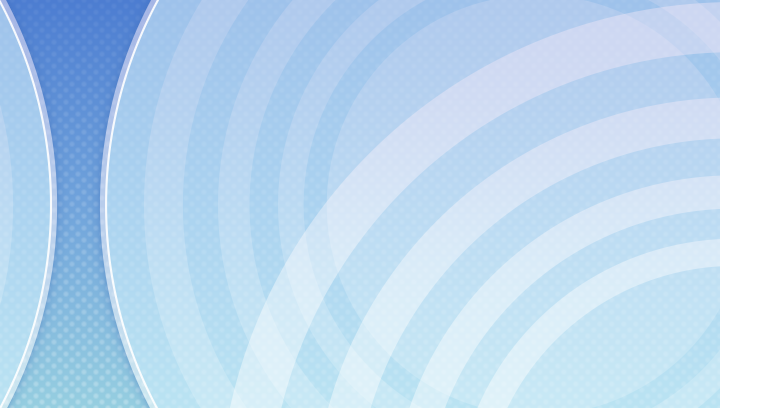
Give the GLSL for this background, as a WebGL 2 fragment shader.

```glsl
#version 300 es
precision highp float;
// Pale blue discs with overlapping translucent rings, fine dots and a white right margin.

uniform vec2 u_resolution;
out vec4 fragColor;

// Layout, in canvas heights
const vec2 RIGHT_CENTER = vec2(1.316, 0.4975);
const vec2 LEFT_CENTER = vec2(-0.931, 0.4975);
const vec2 ARC_CENTER = vec2(1.801, -0.272);
const float DISC_RADIUS = 1.071;
const float GAP_MIDDLE = 0.192;
const float MARGIN_START = 0.9375;   // fraction of canvas width

// Ring families shrink geometrically towards their centers
const float RING_RADIUS = 0.963;
const float RING_RATIO = 0.901;
const int RING_EDGES = 7;
const float ARC_RADIUS = 1.267;
const float ARC_RATIO = 0.903;
const int ARC_EDGES = 8;

const float RIM_WIDTH = 0.015;
const float LINE_HALF_WIDTH = 0.0026;
const float SHADOW_WIDTH = 0.010;
const float DOT_CELL = 0.0294;
const float DOT_RADIUS = 0.0058;

const float RING_OPACITY = 0.20;
const float ARC_OPACITY = 0.42;
const float RIM_OPACITY = 0.52;

// Colours
const vec3 GAP_TOP = vec3(0.30, 0.49, 0.82);
const vec3 GAP_MID = vec3(0.44, 0.64, 0.86);
const vec3 GAP_LOW = vec3(0.59, 0.81, 0.88);
const vec3 DISC_TOP = vec3(0.62, 0.76, 0.92);
const vec3 DISC_MID = vec3(0.67, 0.825, 0.94);
const vec3 DISC_LOW = vec3(0.73, 0.89, 0.95);
const vec3 TINT_TOP = vec3(0.96, 0.91, 0.97);
const vec3 SHADOW = vec3(0.22, 0.40, 0.70);
const vec3 WHITE = vec3(1.0);

// Smooth coverage of the inside of a signed distance
float cover(float dist, float pixel) {
    return clamp(0.5 - dist / pixel, 0.0, 1.0);
}

vec3 verticalGradient(vec3 low, vec3 mid, vec3 top, float y) {
    return y < 0.5 ? mix(low, mid, y * 2.0) : mix(mid, top, y * 2.0 - 1.0);
}

// Alternate filled and empty bands, moving inwards
float rings(float dist, float radius, float ratio, int edges, float pixel) {
    float sum = 0.0;
    float fill = 1.0;
    for (int i = 0; i < edges; i++) {
        sum += fill * cover(dist - radius, pixel);
        fill = -fill;
        radius *= ratio;
    }
    return sum;
}

// Staggered lattice: two dots per square cell
float dots(vec2 p, float pixel) {
    vec2 cell = p / DOT_CELL;
    float a = length(fract(cell) - 0.5);
    float b = length(fract(cell + 0.5) - 0.5);
    float dist = min(a, b) * DOT_CELL - DOT_RADIUS;
    return cover(dist, max(pixel, DOT_RADIUS * 0.9));
}

void main() {
    float pixel = 1.0 / u_resolution.y;
    vec2 p = gl_FragCoord.xy * pixel;

    vec2 center = p.x < GAP_MIDDLE ? LEFT_CENTER : RIGHT_CENTER;
    float radial = distance(p, center);
    float edge = radial - DISC_RADIUS;
    float inner = edge + RIM_WIDTH;
    float dotMask = dots(p, pixel);
    vec3 tint = mix(WHITE, TINT_TOP, smoothstep(0.2, 0.9, p.y));

    // Deep gap between the discs, shaded along their edges
    vec3 gap = verticalGradient(GAP_LOW, GAP_MID, GAP_TOP, p.y);
    gap = mix(gap, WHITE, dotMask * mix(0.26, 0.05, p.y));
    vec3 color = mix(gap, SHADOW, 0.28 * exp(-max(edge, 0.0) / SHADOW_WIDTH));

    // Translucent rim
    vec3 rim = mix(gap, mix(WHITE, TINT_TOP, p.y), RIM_OPACITY);
    color = mix(color, rim, cover(edge, pixel));

    // Disc face with concentric rings and sweeping arcs
    vec3 face = verticalGradient(DISC_LOW, DISC_MID, DISC_TOP, p.y);
    float ringMask = rings(radial, RING_RADIUS, RING_RATIO, RING_EDGES, pixel);
    float arcMask = rings(distance(p, ARC_CENTER), ARC_RADIUS, ARC_RATIO, ARC_EDGES, pixel);
    face = mix(face, tint, ringMask * RING_OPACITY);
    face = mix(face, tint, arcMask * ARC_OPACITY);
    face = mix(face, WHITE, dotMask * mix(0.14, 0.05, p.y));
    color = mix(color, face, cover(inner, pixel));

    // Bright outline inside the rim
    color = mix(color, WHITE, 0.9 * cover(abs(inner) - LINE_HALF_WIDTH, pixel));

    // Plain margin
    float margin = MARGIN_START * u_resolution.x * pixel;
    color = mix(color, WHITE, cover(margin - p.x, pixel));

    fragColor = vec4(color, 1.0);
}
```
